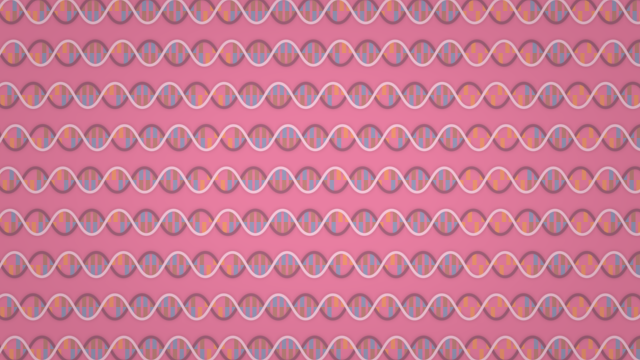
Write a Shadertoy shader that draws this pattern.

```glsl
// Rows of double helices on a softly vignetted pink ground.
// Each row repeats vertically; two mirrored rounded waves form the strands,
// and hashed columns of two-tone bars form the rungs between them.

const float PI = 3.14159265;

float hash(float n) {
    return fract(sin(n * 12.9898 + 4.1) * 4375.85);
}

// Rounded wave: x is height, y is slope; t counts loops along the row.
vec2 strandWave(float t, float amplitude, float loopWidth) {
    float c = cos(PI * t);
    float k = 1.0 + 0.44 * c * c;
    float height = 1.2 * amplitude * c / sqrt(k);
    float slope = -1.2 * amplitude * PI / loopWidth * sin(PI * t) / (k * sqrt(k));
    return vec2(height, slope);
}

float strandDistance(float y, vec2 wave) {
    return abs(y - wave.x) / sqrt(1.0 + wave.y * wave.y);
}

// Colour in rgb, coverage in a.
vec4 rung(float t, float y, float limit, float loopWidth, float soft) {
    float u = (t + 0.5) * 4.0;
    float column = floor(u);
    float across = abs(fract(u) - 0.5) * loopWidth / 4.0;
    float bar = 1.0 - smoothstep(-soft, soft, across - 0.0059);
    bar *= 1.0 - smoothstep(-soft, soft, abs(y) - limit);

    // Pairs are orange with a bare half, or blue with brown.
    bool upper = (y > 0.0) == (hash(column + 31.0) > 0.5);
    bool orangePair = hash(floor(column / 2.0) + 7.0) < 0.36;
    vec3 blue = vec3(0.57, 0.60, 0.73);
    vec3 brown = vec3(0.74, 0.51, 0.47);
    if (orangePair) return vec4(0.94, 0.59, 0.42, upper ? bar : 0.0);
    return vec4(upper ? blue : brown, bar);
}

void mainImage(out vec4 fragColor, in vec2 fragCoord) {
    vec2 p = fragCoord / iResolution.y;
    vec2 q = fragCoord / iResolution.xy - 0.5;
    float soft = max(0.9 / iResolution.y, 0.0014);

    // Ground, darker toward the corners
    float vignette = smoothstep(0.08, 0.62, length(q * vec2(1.0, 0.8)));
    vec3 color = vec3(0.915, 0.495, 0.635);

    // Row repeat, each row nudged sideways
    float rowHeight = 0.1175;
    float row = round((p.y - 0.5) / rowHeight);
    float y = p.y - 0.5 - row * rowHeight;
    float shift = 0.030 + 0.0139 * cos(2.464 * (3.4 - row));

    // Strands and the space between them
    float loopWidth = 0.0757;
    float t = (p.x - shift) / loopWidth;
    vec2 wave = strandWave(t, 0.0338, loopWidth);
    float paleDist = strandDistance(y, wave);
    float darkDist = strandDistance(y, -wave);

    // Soft shadow, rungs, then dark and pale strands
    float shadow = exp(-pow(min(paleDist, darkDist) / 0.008, 2.0));
    color *= 1.0 - 0.10 * shadow;
    vec4 bars = rung(t, y, abs(wave.x), loopWidth, soft);
    color = mix(color, bars.rgb, 0.92 * bars.a);
    float dark = 1.0 - smoothstep(-soft, soft, darkDist - 0.0040);
    float pale = 1.0 - smoothstep(-soft, soft, paleDist - 0.0038);
    color = mix(color, vec3(0.64, 0.38, 0.48), 0.95 * dark);
    color = mix(color, vec3(0.97, 0.79, 0.86), 0.96 * pale);

    color *= 1.0 - 0.13 * vignette;
    fragColor = vec4(color, 1.0);
}
```
